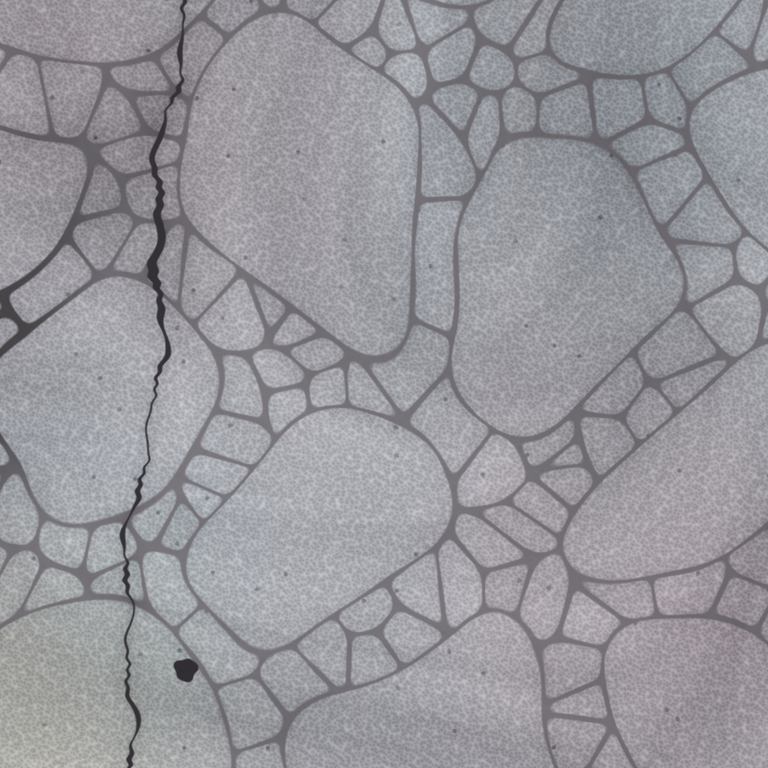
Reproduce this texture procedurally as a WebGL 2 fragment shader.

```glsl
#version 300 es
precision highp float;

uniform vec2 u_resolution;
out vec4 fragColor;

vec2 hash2(vec2 p) {
    vec3 q = fract(p.xyx * vec3(0.1031, 0.1030, 0.0973));
    q += dot(q, q.yzx + 33.33);
    return fract((q.xx + q.yz) * q.zy);
}

float smoothMin(float a, float b, float k) {
    float h = max(k - abs(a - b), 0.0) / k;
    return min(a, b) - h * h * k * 0.25;
}

// Cellular noise: distance to the nearest site and a random id
vec2 cellular(vec2 p) {
    vec2 cell = floor(p), best = vec2(9.0, 0.0);
    for (int i = 0; i < 9; i++) {
        vec2 c = cell + vec2(i % 3, i / 3) - 1.0;
        vec2 h = hash2(c);
        float d = length(c + h - p);
        if (d < best.x) best = vec2(d, fract(h.x * 7.3 + h.y * 3.1));
    }
    return best;
}

// Layered, rotated sines for soft mottling
float clouds(vec2 p) {
    float sum = 0.0, amp = 0.5;
    for (int i = 0; i < 6; i++) {
        p = mat2(0.8, -0.6, 0.6, 0.8) * p * 1.7;
        p += sin(p.yx * 0.9 + float(i) * 1.7);
        sum += amp * sin(p.x) * sin(p.y);
        amp *= 0.65;
    }
    return sum;
}

// Signed distance to the slab outline: positive in a slab, negative in a seam
float slabEdge(vec2 p) {
    float seam = 0.04 + 0.014 * sin(p.x * 11.0 + 2.0 * sin(p.y * 8.0));
    p += 0.018 * sin(p.yx * 9.0 + vec2(0.5, 2.0)) + 0.004 * sin(p.yx * 29.0);
    p = p * 2.6 + vec2(4.3, 7.6);
    vec2 cell = floor(p), nearest = vec2(9.0);
    for (int i = 0; i < 9; i++) {
        vec2 c = cell + vec2(i % 3, i / 3) - 1.0;
        vec2 r = c + 0.12 + 0.76 * hash2(c) - p;
        if (dot(r, r) < dot(nearest, nearest)) nearest = r;
    }
    float edge = 2.0;
    for (int i = 0; i < 25; i++) {
        vec2 c = cell + vec2(i % 5, i / 5) - 2.0;
        vec2 r = c + 0.12 + 0.76 * hash2(c) - p;
        vec2 gap = r - nearest;
        if (dot(gap, gap) > 1e-5)
            edge = smoothMin(edge, dot(0.5 * (r + nearest), normalize(gap)), 0.16);
    }
    return edge / 2.6 - seam;
}

// Border distance and random tone of the pebbles, whose sites lie in the seams
vec2 pebbles(vec2 p) {
    vec2 sites[25];
    vec2 cell = floor(p * 18.0), nearest = vec2(9.0);
    for (int i = 0; i < 25; i++) {
        vec2 c = cell + vec2(i % 5, i / 5) - 2.0;
        vec2 site = (c + 0.06 + 0.88 * hash2(c + 40.0)) / 18.0;
        sites[i] = slabEdge(site) < -0.014 ? site : vec2(9.0);
        if (distance(sites[i], p) < distance(nearest, p)) nearest = sites[i];
    }
    float edge = 1.0;
    for (int i = 0; i < 25; i++) {
        vec2 gap = sites[i] - nearest;
        if (dot(gap, gap) > 1e-7)
            edge = smoothMin(edge, dot(0.5 * (sites[i] + nearest) - p, normalize(gap)), 0.013);
    }
    return vec2(edge, hash2(floor(nearest * 500.0)).x);
}

void main() {
    vec2 p = gl_FragCoord.xy / u_resolution.y;
    float px = 1.0 / u_resolution.y;

    // Stone surface: mottling, tint and fine grain
    float mottle = clouds(p * 3.0 + 2.0);
    float tint = sin(p.x * 4.0 + 1.2) * sin(p.y * 5.0 + 0.6) + 0.8 * clouds(p * 2.0 + 9.0);
    vec3 color = vec3(0.642, 0.640, 0.663) + 0.10 * mottle;
    color += vec3(-0.016, 0.006, 0.006) * tint;
    color += vec3(0.02, 0.0, -0.045) * smoothstep(0.45, 0.0, length(p));
    vec2 grainUv = mat2(0.8, 0.6, -0.6, 0.8) * p * vec2(1.0, 1.2);
    color += 0.15 * (cellular(grainUv * 190.0).x - 0.5);
    color += 0.07 * (cellular(grainUv * 85.0 + 30.0).x - 0.5);

    // Sparse pits
    vec2 pit = cellular(p * 38.0 + 5.0);
    color -= 0.16 * step(0.93, pit.y) * smoothstep(0.16, 0.05, pit.x);

    // Joints around slabs and pebbles
    float edge = slabEdge(p);
    float joint = edge;
    if (edge < 0.0) {
        vec2 pebble = pebbles(p);
        joint = smoothMin(pebble.x, -edge, 0.013);
        color += 0.035 * (pebble.y - 0.45);
    }
    float weathered = smoothstep(0.16, 0.02, p.x) * smoothstep(0.28, 0.1, abs(p.y - 0.6));
    float halfWidth = 0.0028 + 0.0008 * sin(p.x * 31.0 + 3.0 * sin(p.y * 23.0)) + 0.0015 * weathered;
    color -= 0.045 * exp(-max(joint, 0.0) / 0.009);
    vec3 jointColor = mix(vec3(0.425, 0.412, 0.435), vec3(0.25, 0.24, 0.25), weathered);
    jointColor += 0.05 * mottle;
    float soft = max(px, 0.0016);
    color = mix(color, jointColor, 0.92 * smoothstep(halfWidth + soft, halfWidth - soft, joint));

    // Jagged upright crack
    float crackX = 0.155 + 0.08 * p.y + 0.012 * sin(p.y * 13.0 + 1.0) + 0.006 * sin(p.y * 37.0)
        + 0.003 * sin(p.y * 91.0 + 2.0) + 0.0015 * sin(p.y * 230.0 + 4.0 * sin(p.y * 50.0));
    float crackWidth = 0.0024 + 0.0012 * sin(p.y * 67.0 + 3.0 * sin(p.y * 21.0))
        + 0.004 * exp(-pow((p.y - 0.68) / 0.09, 2.0));
    float crack = abs(p.x - crackX);
    color -= 0.07 * exp(-crack / 0.012);
    color = mix(color, vec3(0.20, 0.19, 0.21), smoothstep(crackWidth + soft, crackWidth - soft, crack));

    // Single dark hole
    vec2 hole = p - vec2(0.242, 0.128);
    float holeAngle = atan(hole.y, hole.x);
    float rim = 0.015 + 0.0015 * sin(holeAngle * 3.0) + 0.001 * sin(holeAngle * 5.0 + 1.0);
    color = mix(color, vec3(0.19, 0.18, 0.20), smoothstep(rim + soft, rim - soft, length(hole)));

    fragColor = vec4(clamp(color, 0.0, 1.0), 1.0);
}
```
